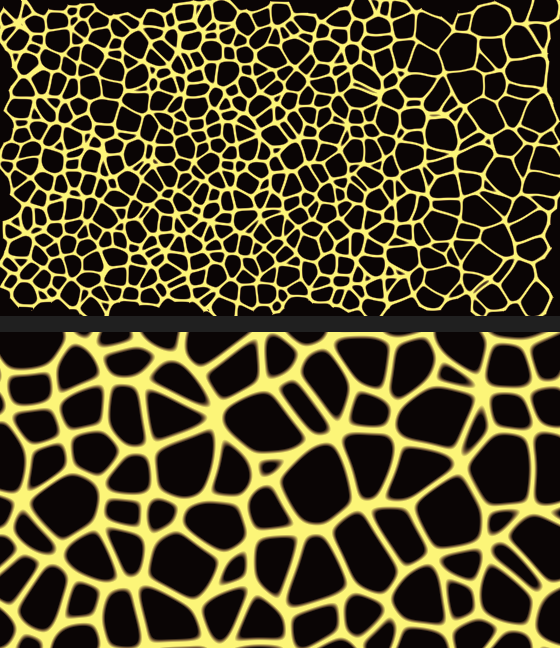
Top: the whole. Bottom: its middle third, enlarged.
Write a Shadertoy shader that draws this pattern.

```glsl
// Glowing yellow foam: rounded weighted-Voronoi cells on black, coarser to the right.

const float ROWS = 20.0;          // cell grid rows over the canvas height
const float JITTER = 0.9;         // scatter of sites inside their grid square
const float SIZE_SPREAD = 0.6;    // strength of the random cell weights
const float DROP_LEFT = 0.12;     // share of sites removed in the fine part
const float DROP_RIGHT = 0.56;    // share of sites removed in the coarse part
const float INSET = 0.028;        // empty margin around the foam
const float RIM_WAVE = 0.014;     // waviness of that margin
const float ROUNDING = 0.0038;    // corner radius of the cells
const float WALL_CORE = 0.0016;   // half width of the bright wall
const float WALL_EDGE = 0.0056;   // half width where the wall has faded out
const int REACH = 3;              // neighbour search radius in grid squares

const vec3 BLACK  = vec3(0.04, 0.02, 0.02);
const vec3 UMBER  = vec3(0.46, 0.35, 0.21);
const vec3 YELLOW = vec3(0.99, 0.96, 0.47);

const float INSIDE = 0.0, OUTSIDE = 1.0, DROPPED = 2.0;

vec4 hash4(vec2 p) {
    vec4 q = fract(p.xyxy * vec4(0.1031, 0.1030, 0.0973, 0.1099));
    q += dot(q, q.wzxy + 33.33);
    return fract((q.xxyz + q.yzzw) * q.zywx);
}

// Site of a grid square: xy position, z weight, w kind
vec4 cellSite(vec2 square, float aspect) {
    vec4 h = hash4(square + 71.0);
    vec2 pos = square + 0.5 + JITTER * (h.xy - 0.5);
    vec2 uv = pos / ROWS;
    float coarse = smoothstep(0.6, 0.78, uv.x / aspect);

    // Distance to the wavy rim of the foam
    vec2 rim = min(uv, vec2(aspect, 1.0) - uv);
    rim += RIM_WAVE * vec2(sin(uv.y * 15.0), sin(uv.x * 14.0 + 4.0));
    if (min(rim.x, rim.y) < INSET) return vec4(pos, 0.15, OUTSIDE);

    float kind = h.w < mix(DROP_LEFT, DROP_RIGHT, coarse) ? DROPPED : INSIDE;
    float weight = SIZE_SPREAD * h.z * h.z * (1.0 + coarse);
    return vec4(pos, weight, kind);
}

float power(vec2 p, vec4 site) {
    vec2 d = p - site.xy;
    return dot(d, d) - site.z;
}

// Smooth distance to the nearest cell wall, in canvas heights
float wallDistance(vec2 p, float aspect) {
    vec2 base = floor(p);
    vec4 owner = vec4(0.0);
    float best = 1e9;
    for (int j = -REACH; j <= REACH; j++)
    for (int i = -REACH; i <= REACH; i++) {
        vec4 s = cellSite(base + vec2(i, j), aspect);
        float f = power(p, s);
        if (s.w != DROPPED && f < best) { best = f; owner = s; }
    }

    // Exponential smooth minimum rounds corners and fills the junctions
    float sum = 1e-9;
    for (int j = -REACH; j <= REACH; j++)
    for (int i = -REACH; i <= REACH; i++) {
        vec4 s = cellSite(base + vec2(i, j), aspect);
        float gap = length(s.xy - owner.xy);
        bool open = s.w == OUTSIDE && owner.w == OUTSIDE;
        if (s.w == DROPPED || open || gap < 1e-4) continue;
        float d = (power(p, s) - best) / (2.0 * gap * ROWS);
        sum += exp(-d / ROUNDING);
    }
    return -ROUNDING * log(sum);
}

void mainImage(out vec4 fragColor, in vec2 fragCoord) {
    float aspect = iResolution.x / iResolution.y;
    vec2 uv = fragCoord / iResolution.y;

    // Gentle bend so that walls are not perfectly straight
    vec2 bent = uv + 0.0035 * sin(uv.yx * 31.0 + vec2(0.0, 2.0))
                   + 0.0015 * sin(uv.yx * 67.0 + vec2(1.0, 4.0));
    float d = wallDistance(bent * ROWS, aspect);

    // Walls swell and thin slowly across the foam
    d -= 0.0005 * sin(uv.x * 11.0 + 2.0 * sin(uv.y * 9.0));
    float glow = clamp((WALL_EDGE - d) / (WALL_EDGE - WALL_CORE), 0.0, 1.0);

    // Colour ramp from black over umber to yellow
    vec3 col = mix(BLACK, UMBER, clamp(glow / 0.42, 0.0, 1.0));
    col = mix(col, YELLOW, clamp((glow - 0.42) / 0.58, 0.0, 1.0));
    fragColor = vec4(col, 1.0);
}
```
